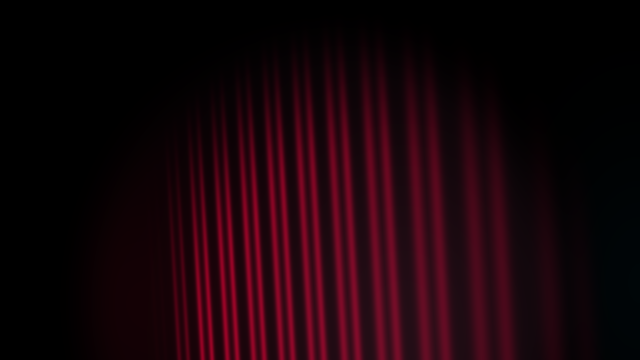
Reproduce this background procedurally as a Shadertoy shader.

```glsl
// Dark stage with soft crimson light bands hanging in tilted pairs.
// Pairs widen and blur to the right; an elliptical spotlight fades them out,
// over a faint red wash, a plum haze and a cold tint at the right edge.

const vec3 CRIMSON = vec3(0.46, 0.0, 0.105);
const vec3 RED_WASH = vec3(0.065, 0.0, 0.010);
const vec3 PLUM_HAZE = vec3(0.112, 0.050, 0.076);
const vec3 COLD_TINT = vec3(0.0, 0.022, 0.030);
const vec3 NIGHT = vec3(0.006, 0.002, 0.005);

const float FIRST_PAIR = -1.0;
const float LAST_PAIR = 10.0;
const float TILT = 0.058;

float bell(float d, float width) {
    float q = d / width;
    return exp(-q * q);
}

float bell2(vec2 p, vec2 center, vec2 radius) {
    vec2 q = (p - center) / radius;
    return exp(-dot(q, q));
}

// 0 at the center of an ellipse, 1 on its rim
float ellipse(vec2 p, vec2 center, vec2 radius) {
    return length((p - center) / radius);
}

// Horizontal place of a pair, spreading out toward the right
float pairCenter(float k) {
    float t = k / 10.0;
    return 0.2734 + 0.358 * t + 0.1133 * t * t + 0.1354 * pow(abs(t), 6.0);
}

// Distance to the neighbouring pair, the slope of pairCenter
float pairSpacing(float k) {
    float t = k / 10.0;
    return 0.0358 + 0.02266 * t + 0.08124 * pow(abs(t), 5.0) * sign(t);
}

float pairStrength(float k) {
    float rise = smoothstep(-1.4, 1.2, k);
    float fall = 1.0 - pow(max(k, 0.0) / 11.5, 2.0);
    return rise * fall;
}

// Two narrow bands with a wider glow; d is measured in pair spacings
float pairProfile(float d, float blur) {
    return bell(abs(d) - 0.195, blur) + 0.22 * bell(d, 0.36);
}

float lightBands(float x) {
    float sum = 0.0;
    for (float k = FIRST_PAIR; k <= LAST_PAIR; k += 1.0) {
        float d = (x - pairCenter(k)) / pairSpacing(k);
        float blur = 0.098 + 0.003 * k;
        sum += pairStrength(k) * pairProfile(d, blur);
    }
    return sum;
}

void mainImage(out vec4 fragColor, in vec2 fragCoord) {
    vec2 p = fragCoord / iResolution.x;

    // Broad disc for the glows, a taller off-center one for the bands
    float disc = smoothstep(1.03, 0.78, ellipse(p, vec2(0.505, 0.094), vec2(0.41, 0.45)));
    float spot = smoothstep(1.02, 0.55, ellipse(p, vec2(0.573, 0.0), vec2(0.43, 0.54)));

    // Background glows
    vec3 color = NIGHT * disc;
    color += RED_WASH * disc * bell2(p, vec2(0.2, 0.09), vec2(0.2, 0.26));
    color += PLUM_HAZE * disc * bell2(p, vec2(0.63, 0.04), vec2(0.25, 0.34));
    color += COLD_TINT * bell2(p, vec2(1.0, 0.12), vec2(0.13, 0.22));

    // Tilted bands, straightened before evaluation
    float x = p.x + TILT * (p.y - 0.237);
    color += CRIMSON * spot * lightBands(x);

    fragColor = vec4(color, 1.0);
}
```
